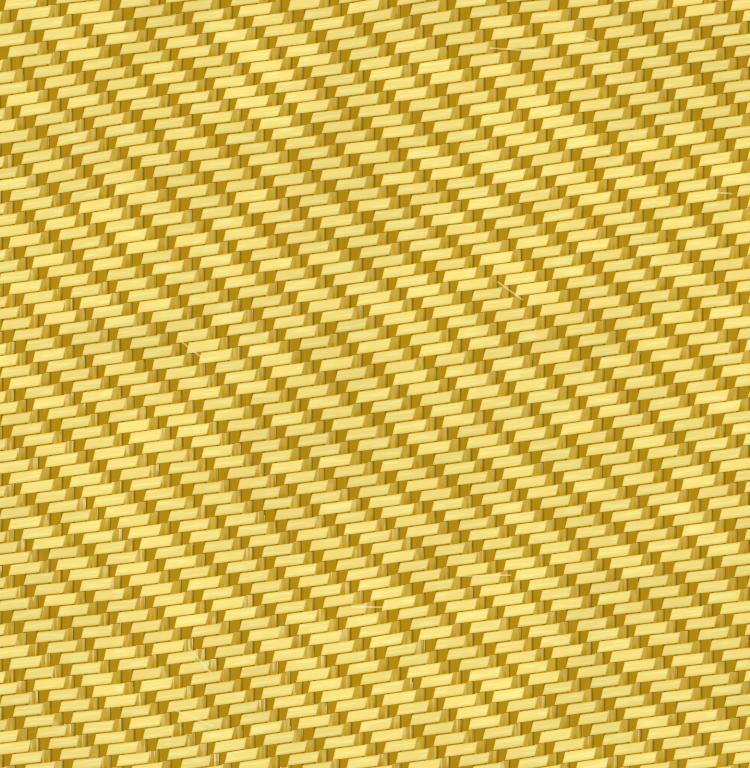
A WebGL 2 fragment shader for this texture:

```glsl
#version 300 es
// Golden twill cloth: slanted pale weft floats over dark, fibrous upright warp.
precision highp float;

uniform vec2 u_resolution;
out vec4 fragColor;

const float WARPS = 63.5;      // warp threads per canvas height
const float WEFTS = 65.0;      // weft threads per canvas height
const float WEFT_SLOPE = 0.13;
const float REPEAT = 4.0;      // threads in one twill repeat
const float FLOAT_LENGTH = 2.5;

const vec3 WEFT_LIGHT = vec3(0.98, 0.94, 0.60);
const vec3 WEFT_BASE  = vec3(0.97, 0.89, 0.51);
const vec3 WEFT_EDGE  = vec3(0.89, 0.77, 0.38);
const vec3 WARP_PALE  = vec3(0.78, 0.67, 0.31);
const vec3 WARP_BASE  = vec3(0.79, 0.65, 0.18);
const vec3 WARP_DARK  = vec3(0.70, 0.54, 0.05);
const vec3 GLINT      = vec3(0.96, 0.93, 0.76);

float hash(vec2 p) {
  return fract(sin(dot(p, vec2(127.1, 311.7))) * 43758.5453);
}

float noise(vec2 p) {
  vec2 i = floor(p), f = fract(p);
  f = f * f * (3.0 - 2.0 * f);
  float low = mix(hash(i), hash(i + vec2(1, 0)), f.x);
  float high = mix(hash(i + vec2(0, 1)), hash(i + vec2(1, 1)), f.x);
  return mix(low, high, f.y);
}

float boxDistance(vec2 p, vec2 halfSize, float radius) {
  vec2 q = abs(p) - halfSize + radius;
  return length(max(q, 0.0)) + min(max(q.x, q.y), 0.0) - radius;
}

float segmentDistance(vec2 p, vec2 a, vec2 b) {
  vec2 ab = b - a;
  return length(p - a - ab * clamp(dot(p - a, ab) / dot(ab, ab), 0.0, 1.0));
}

// Upright threads: pale at the top of each float, dark at its foot.
vec3 warpColor(vec2 thread, vec2 uv) {
  float column = floor(thread.x);
  float across = fract(thread.x) - 0.5;
  float along = mod(thread.y + column, REPEAT);
  float rise = clamp((along - 2.0) * 0.5, 0.0, 1.0);
  float id = hash(vec2(column, floor((thread.y + column) / REPEAT)));
  float fibre = noise(vec2(thread.x * 6.0, thread.y * 0.7));

  vec3 color = mix(WARP_DARK, WARP_BASE, smoothstep(0.1, 0.75, rise + (fibre - 0.5) * 0.7));
  color = mix(color, WARP_PALE, smoothstep(0.55, 1.0, rise) * (0.35 + 0.5 * id));
  color *= 1.0 - 0.22 * smoothstep(0.32, 0.5, abs(across));

  // Loose fibres shine more toward the lower left.
  float worn = smoothstep(1.3, 0.1, uv.x + uv.y) * 0.4 + 0.12;
  float shine = smoothstep(0.55, 0.85, fibre) * smoothstep(0.3, 0.8, rise);
  return mix(color, GLINT, shine * worn * (0.4 + id));
}

// Flat slanted floats; returns colour and coverage.
vec4 weftFloat(vec2 thread, float blur) {
  float row = floor(thread.y);
  float height = fract(thread.y) - 0.5;
  float shifted = thread.x + row - 0.25 * height;
  float id = hash(vec2(row, floor(shifted / REPEAT)) + 7.3);
  float jitter = id - 0.5;
  float x = mod(shifted, REPEAT) - 0.5 * REPEAT + 0.25 * jitter;
  vec2 halfSize = vec2(0.5 * FLOAT_LENGTH + 0.14 * jitter, 0.45 + 0.04 * jitter);
  float d = boxDistance(vec2(x, height), halfSize, 0.09);

  float streak = noise(vec2(thread.x * 0.8, thread.y * 7.0));
  vec3 color = mix(WEFT_BASE, WEFT_LIGHT, smoothstep(0.45, 0.85, streak) * 0.8);
  float edge = smoothstep(-0.16, 0.0, d) * 0.55 + smoothstep(-0.1, -0.45, height) * 0.3;
  color = mix(color, WEFT_EDGE, edge);
  color *= 0.985 + 0.05 * jitter;
  return vec4(color, smoothstep(blur, -blur, d));
}

// A few fine pale hairs lying on the cloth.
float strayHairs(vec2 uv, float pixel) {
  float cover = 0.0;
  for (int i = 0; i < 9; i++) {
    float k = float(i);
    vec2 start = vec2(hash(vec2(k, 1.0)), hash(vec2(k, 2.0)));
    float angle = mix(-0.9, 0.3, hash(vec2(k, 3.0)));
    vec2 end = start + vec2(cos(angle), sin(angle)) * mix(0.02, 0.08, hash(vec2(k, 4.0)));
    float d = segmentDistance(uv, start, end);
    cover = max(cover, smoothstep(0.0005 + pixel, 0.0005, d));
  }
  return cover * 0.5;
}

void main() {
  vec2 uv = gl_FragCoord.xy / u_resolution.y;
  float pixel = 1.0 / u_resolution.y;

  // Gentle hand-woven drift of the thread grid.
  vec2 drift = vec2(noise(uv * 5.0), noise(uv * 5.0 + 19.0)) - 0.5;
  vec2 cloth = uv + drift * 0.008;
  vec2 thread = vec2(cloth.x * WARPS, (cloth.y - WEFT_SLOPE * cloth.x) * WEFTS);

  vec3 color = warpColor(thread, uv);
  vec4 weft = weftFloat(thread, pixel * WEFTS * 0.7);
  color = mix(color, weft.rgb, weft.a);
  color = mix(color, GLINT, strayHairs(uv, pixel));
  color *= 0.98 + 0.04 * noise(uv * 9.0);
  fragColor = vec4(color, 1.0);
}
```
